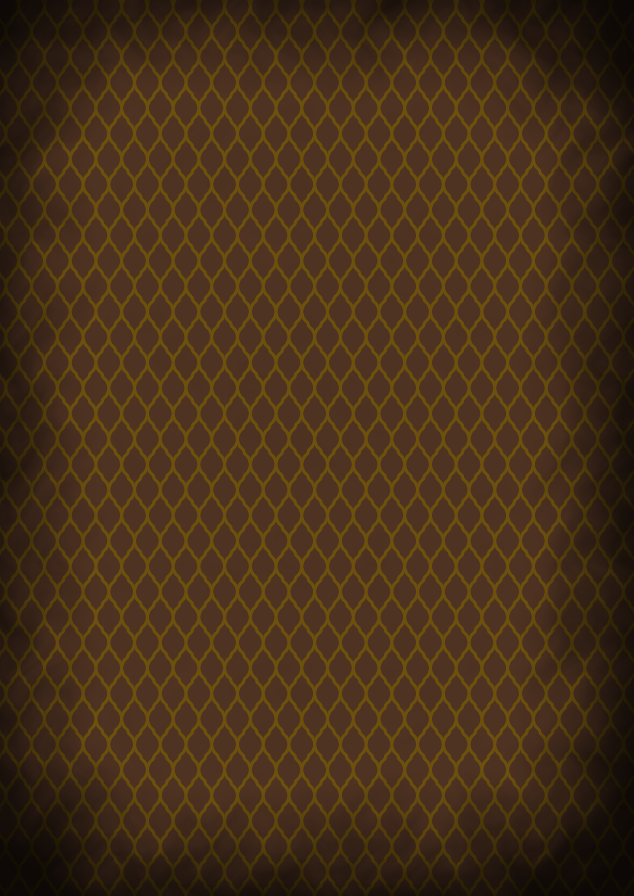
Give the GLSL for this pattern, as a WebGL 1 fragment shader.

```glsl
precision highp float;
uniform vec2 u_resolution;

vec2 hash2(vec2 p) {
  return fract(sin(vec2(dot(p, vec2(127.1, 311.7)), dot(p, vec2(269.5, 183.3)))) * 4375.85);
}

// Soft cellular noise: distance to the nearest scattered point
float cellular(vec2 p) {
  vec2 cell = floor(p), f = fract(p);
  float nearest = 1.5;
  for (int j = -1; j <= 1; j++) {
    for (int i = -1; i <= 1; i++) {
      vec2 offset = vec2(float(i), float(j));
      nearest = min(nearest, length(offset + hash2(cell + offset) - f));
    }
  }
  return nearest;
}

// Cloudy stain, centred near zero
float clouds(vec2 p) {
  vec2 warped = p + 0.03 * sin(p.yx * 23.0 + 1.3) + 0.012 * sin(p.yx * 61.0);
  float sum = 0.0, weight = 0.5, scale = 7.0;
  for (int i = 0; i < 4; i++) {
    sum += weight * (cellular(warped * scale + float(i) * 5.3) - 0.5);
    weight *= 0.55;
    scale *= 2.1;
  }
  return sum;
}

// Half width of a lantern cell: full at t = 0, closed at t = 0.5
float lanternWidth(float t) {
  float u = abs(fract(t + 0.5) - 0.5) - 0.25;
  float stepNotch = 0.032 * sin(31.4 * u) * exp(-u * u / 0.008);
  return 0.25 - 0.25 * sin(6.2832 * u) + stepNotch;
}

// Distance to the lattice lines, in cell widths
float latticeDistance(vec2 g) {
  float x = abs(fract(g.x) - 0.5);
  float slope = (lanternWidth(g.y + 0.004) - lanternWidth(g.y - 0.004)) / (0.008 * 1.98);
  return abs(x - lanternWidth(g.y)) / sqrt(1.0 + slope * slope);
}

void main() {
  vec2 uv = gl_FragCoord.xy / u_resolution;
  float aspect = u_resolution.y / u_resolution.x;
  vec2 p = uv * vec2(1.0, aspect);

  // Ogee lattice
  vec2 grid = (uv - vec2(0.4354, 0.6237)) * vec2(24.64, 17.6) + vec2(0.5, 0.0);
  float pixel = 24.64 / u_resolution.x;
  float line = 1.0 - smoothstep(-0.6 * pixel, 0.6 * pixel, latticeDistance(grid) - 0.06);

  // Ground with faint mottling
  float stain = clouds(p);
  vec3 ground = vec3(0.308, 0.198, 0.133) * (1.0 + 0.06 * stain);
  vec3 color = mix(ground, vec3(0.425, 0.318, 0.05), line);

  // Burnt, uneven border, heaviest at the lower right
  vec2 q = abs(p - 0.5 * vec2(1.0, aspect)) - 0.5 * vec2(1.0, aspect) + 0.3;
  float border = length(max(q, 0.0)) - 0.3;
  border += 0.13 * stain + 0.03 * (uv.x - uv.y);
  float burn = smoothstep(-0.19, 0.09, border);
  color *= mix(1.0, 0.17, burn);
  color *= 1.0 + 0.35 * stain * burn;

  gl_FragColor = vec4(color, 1.0);
}
```
